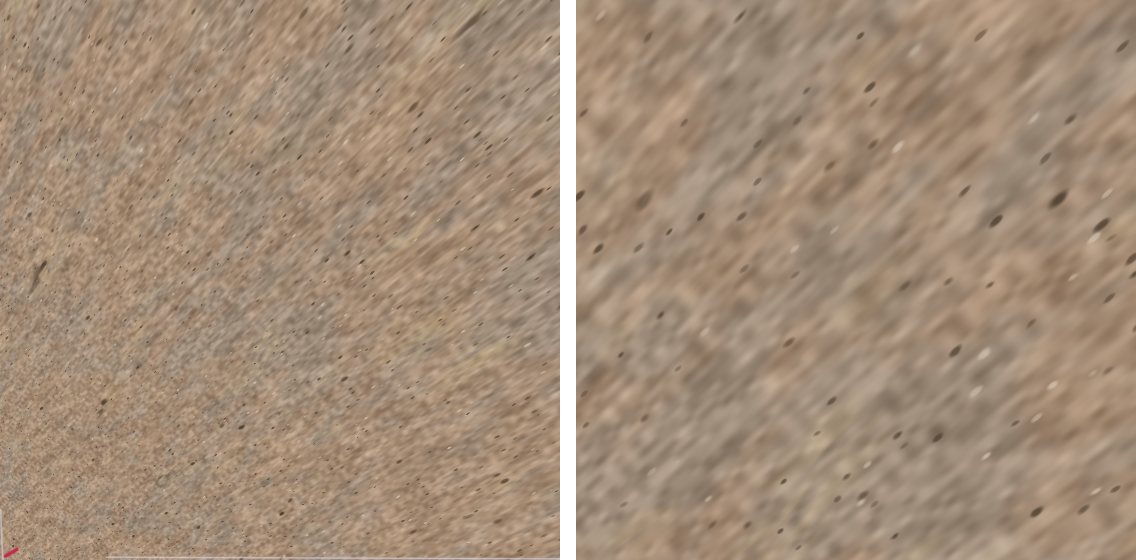
Left, the full canvas; right, a detail of the centre.
This texture is drawn by a Shadertoy shader. Its source:

```glsl
#define FOCUS vec2(-0.75, -0.65)
#define NEAR_RADIUS 0.99
#define STRETCH 1.7
#define GRAIN_SCALE 420.0
#define GRAIN_CONTRAST 0.145
#define PATCH_SCALE 24.0
#define TUFT_SCALE 12.0
#define CLAY vec3(0.656, 0.549, 0.456)
#define GRAVEL vec3(0.617, 0.547, 0.477)
#define STRAW vec3(0.755, 0.665, 0.510)
#define SHADOW vec3(0.270, 0.210, 0.150)
#define PEBBLE vec3(0.840, 0.790, 0.720)

float hash(vec2 p) {
    return fract(sin(dot(p, vec2(127.1, 311.7))) * 43758.5453);
}

vec2 hash2(vec2 p) {
    return vec2(hash(p), hash(p + 37.0));
}

float noise(vec2 p) {
    vec2 i = floor(p), f = fract(p);
    f = f * f * (3.0 - 2.0 * f);
    return mix(mix(hash(i), hash(i + vec2(1, 0)), f.x),
               mix(hash(i + vec2(0, 1)), hash(i + vec2(1, 1)), f.x), f.y);
}

float fbm(vec2 p) {
    float sum = 0.0, weight = 0.5;
    for (int i = 0; i < 4; i++) {
        sum += weight * noise(p);
        p = mat2(1.6, 1.2, -1.2, 1.6) * p + 7.7;
        weight *= 0.5;
    }
    return sum / 0.9375;
}

// Polar ground coordinates: features lengthen away from the focus
vec2 groundPosition(vec2 p) {
    vec2 d = p - FOCUS;
    return vec2(atan(d.y, d.x), 1.0 - pow(NEAR_RADIUS / length(d), STRETCH) / STRETCH);
}

// One soft jittered stone in a share of the cells
float specks(vec2 p, float share, float seed) {
    vec2 cell = floor(p);
    vec2 center = 0.35 + 0.3 * hash2(cell + seed);
    float radius = mix(0.16, 0.34, hash(cell + seed + 5.0));
    float present = step(hash(cell + seed + 9.0), share);
    float strength = mix(0.45, 1.0, hash(cell + seed + 14.0));
    float d = length(fract(p) - center) + 0.16 * (noise(p * 3.0) - 0.5);
    return present * strength * (1.0 - smoothstep(radius * 0.2, radius, d));
}

// Dry grass in x, dark roots at the near end in y
vec2 tufts(vec2 ground) {
    vec2 p = ground * TUFT_SCALE;
    p += 0.3 * (vec2(fbm(ground * 60.0), fbm(ground * 60.0 + 31.0)) - 0.5);
    vec2 cover = vec2(0.0);
    for (int i = 0; i < 9; i++) {
        vec2 cell = floor(p) + vec2(i % 3 - 1, i / 3 - 1);
        float present = step(hash(cell + 3.0), 0.42);
        vec2 d = p - cell - 0.2 - 0.6 * hash2(cell + 11.0);
        float size = mix(0.14, 0.36, hash(cell + 4.0));
        float grass = 1.0 - smoothstep(0.1, 1.0, length(d / vec2(0.7, 1.0)) / size);
        vec2 root = d + vec2(0.0, 0.5 * size);
        float dark = 1.0 - smoothstep(0.2, 1.0, length(root) / (0.5 * size));
        cover.x = max(cover.x, present * grass * mix(0.5, 1.0, hash(cell + 6.0)));
        cover.y = max(cover.y, present * dark * step(0.5, hash(cell + 8.0)));
    }
    return cover;
}

float lineMask(vec2 p, vec2 a, vec2 b, float halfWidth) {
    vec2 along = b - a;
    float t = clamp(dot(p - a, along) / dot(along, along), 0.0, 1.0);
    float pixel = 1.0 / iResolution.y;
    return 1.0 - smoothstep(halfWidth - pixel, halfWidth + pixel, length(p - a - t * along));
}

void mainImage(out vec4 fragColor, in vec2 fragCoord) {
    vec2 p = fragCoord / iResolution.y;
    vec2 ground = groundPosition(p);
    vec2 grainPos = ground * GRAIN_SCALE;

    // Clay and gravel patches
    float soil = fbm(ground * PATCH_SCALE) * 0.5 + fbm(ground * PATCH_SCALE * 3.0 + 19.0) * 0.5;
    soil += 0.08 * (p.x + p.y - 1.0);
    vec3 color = mix(CLAY, GRAVEL, smoothstep(0.36, 0.64, soil));

    // Grain and fine streaks
    float grain = noise(grainPos) - 0.5;
    grain += 0.8 * (noise(grainPos * 0.47 + 13.0) - 0.5);
    grain += 0.5 * (noise(grainPos * vec2(0.8, 0.22) + 41.0) - 0.5);
    grain += 0.35 * (noise(grainPos * 0.2 + 67.0) - 0.5);
    color += GRAIN_CONTRAST * grain * vec3(1.0, 0.98, 0.94);

    // Straw litter, tufts and roots
    vec2 cover = tufts(ground);
    float bend = 5.0 * noise(ground * 40.0);
    float strands = noise(vec2(ground.x * 480.0 + bend, ground.y * 75.0));
    float litter = 0.4 * smoothstep(0.56, 0.74, fbm(ground * 55.0 + 53.0));
    float straw = max(cover.x, litter) * smoothstep(0.15, 0.75, strands);
    color = mix(color, STRAW + 0.5 * GRAIN_CONTRAST * grain, 0.75 * straw);
    float clumps = smoothstep(0.42, 0.75, noise(grainPos * vec2(0.45, 0.38) + 83.0));
    color = mix(color, SHADOW, 0.8 * cover.y * clumps);

    // Scattered dark and pale stones
    float darkStones = max(0.75 * specks(grainPos * 0.5, 0.11, 3.0),
                           0.9 * specks(grainPos * 0.29, 0.025, 21.0));
    color = mix(color, SHADOW, darkStones);
    color = mix(color, PEBBLE, 0.8 * specks(grainPos * 0.5 + 0.4, 0.05, 57.0));

    // Pale border cord and corner ribbon
    float cord = max(lineMask(p, vec2(0.19, 0.005), vec2(1.0, 0.002), 0.0013),
                     lineMask(p, vec2(0.001, 0.09), vec2(0.005, 0.0), 0.0013));
    color = mix(color, vec3(0.80, 0.78, 0.82), 0.85 * cord);
    float ribbon = lineMask(p, vec2(0.010, 0.007), vec2(0.030, 0.019), 0.003);
    color = mix(color, vec3(0.78, 0.16, 0.30), ribbon);

    fragColor = vec4(clamp(color, 0.0, 1.0), 1.0);
}
```
